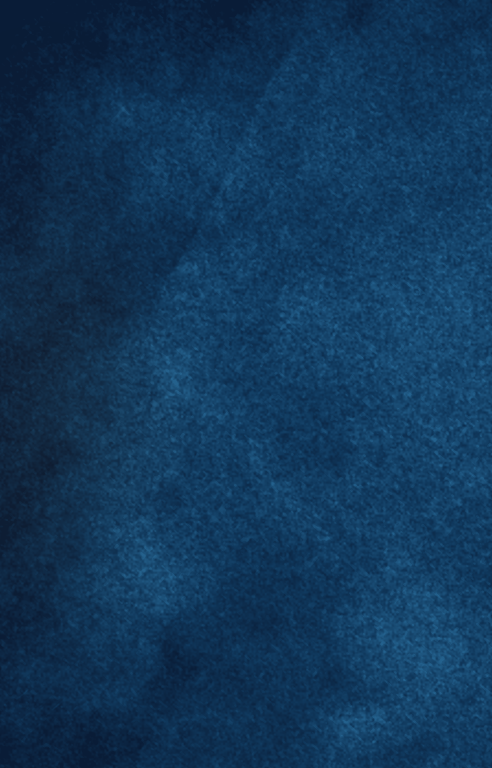
This texture is drawn by a Shadertoy shader. Its source:

```glsl
// Worn dark blue suede: cloudy light patches, fine nap, soft folds and faint scratches.

float hash(vec2 p) {
    vec3 q = fract(vec3(p.xyx) * 0.1031);
    q += dot(q, q.yzx + 33.33);
    return fract((q.x + q.y) * q.z);
}

float noise(vec2 p) {
    vec2 i = floor(p), f = fract(p);
    f = f * f * (3.0 - 2.0 * f);
    return mix(mix(hash(i), hash(i + vec2(1, 0)), f.x),
               mix(hash(i + vec2(0, 1)), hash(i + vec2(1, 1)), f.x), f.y);
}

float fbm(vec2 p) {
    float sum = 0.0, amp = 0.5;
    for (int i = 0; i < 5; i++) {
        sum += amp * noise(p);
        p = mat2(1.6, 1.2, -1.2, 1.6) * p + 17.3;
        amp *= 0.5;
    }
    return sum / 0.97;
}

// Soft elliptical patch
float glow(vec2 p, vec2 centre, vec2 radius) {
    vec2 d = (p - centre) / radius;
    return exp(-dot(d, d));
}

float segment(vec2 p, vec2 a, vec2 b) {
    vec2 ab = b - a;
    return length(p - a - ab * clamp(dot(p - a, ab) / dot(ab, ab), 0.0, 1.0));
}

// Darkening that fades away on one side of a fold
float fold(vec2 p, vec2 a, vec2 b, float width) {
    vec2 dir = normalize(b - a);
    float side = dot(p - a, vec2(-dir.y, dir.x));
    float along = dot(p - a, dir) / length(b - a);
    float ends = smoothstep(-0.1, 0.2, along) * smoothstep(1.1, 0.75, along);
    return ends * smoothstep(-0.004, 0.004, side) * exp(-max(side, 0.0) / width);
}

void mainImage(out vec4 fragColor, in vec2 fragCoord) {
    vec2 p = fragCoord / iResolution.y;
    p.x += 0.5 * (0.64 - iResolution.x / iResolution.y);

    // Clouds, stretched along the falling diagonal
    vec2 diag = mat2(0.77, 0.64, -0.64, 0.77) * p;
    vec2 warp = vec2(fbm(p * 7.0), fbm(p * 7.0 + 40.0)) - 0.5;
    float cloud = fbm(diag * vec2(10.0, 6.0) + warp * 1.5 + 5.0) - 0.5;
    float mottle = fbm(p * 32.0 + 60.0) - 0.5;
    vec2 q = p + warp * 0.07;

    // Broad light and shade
    float tone = 0.43 + 0.66 * cloud + 0.32 * mottle;
    tone += 0.32 * glow(q, vec2(0.62, 0.51), vec2(0.25, 0.32));
    tone += 0.22 * glow(q, vec2(0.42, 0.59), vec2(0.12, 0.08));
    tone += 0.34 * glow(q, vec2(0.23, 0.27), vec2(0.09, 0.07));
    tone += 0.36 * glow(q, vec2(0.49, 0.05), vec2(0.07, 0.04));
    tone += 0.24 * glow(q, vec2(0.59, 0.16), vec2(0.09, 0.08));
    tone += 0.16 * glow(q, vec2(0.18, 0.84), vec2(0.10, 0.07));
    tone += 0.14 * glow(q, vec2(0.40, 0.80), vec2(0.14, 0.10));
    tone += 0.24 * exp(-segment(q, vec2(0.19, 0.54), vec2(0.44, 0.29)) / 0.03);
    tone -= 0.16 * glow(q, vec2(0.33, 0.15), vec2(0.08, 0.10));
    tone -= 0.36 * smoothstep(0.20, 0.0, q.x);
    tone -= 0.24 * smoothstep(0.82, 1.02, q.y);
    tone -= 0.12 * smoothstep(0.12, 0.0, p.y) * smoothstep(0.4, 0.1, p.x);

    // Folds
    tone -= 0.20 * fold(p + warp * 0.02, vec2(0.19, 0.58), vec2(0.41, 1.0), 0.05);
    tone -= 0.12 * fold(p + warp * 0.02, vec2(0.33, 0.50), vec2(0.38, 0.66), 0.03);
    tone -= 0.09 * fold(p, vec2(0.12, 0.78), vec2(0.15, 1.05), 0.06);

    // Faint dark creases and light scratches
    for (int i = 0; i < 9; i++) {
        float k = float(i);
        vec2 a = vec2(hash(vec2(k, 3.1)) * 0.64, hash(vec2(k, 8.7)));
        float turn = -0.9 + 0.7 * hash(vec2(k, 5.3));
        vec2 b = a + (0.05 + 0.10 * hash(vec2(k, 1.9))) * vec2(cos(turn), sin(turn));
        float line = smoothstep(0.0025, 0.0, segment(p + warp * 0.02, a, b));
        tone -= 0.18 * line * noise(p * 60.0 + k);
        vec2 c = vec2(0.02 + 0.008 * k, 0.04 + 0.05 * hash(vec2(k, 6.1)));
        float scratch = smoothstep(0.002, 0.0, segment(p, c, c + vec2(0.016, 0.014)));
        tone += 0.16 * scratch * noise(p * 150.0);
    }

    // Nap: fine grains and small flecks, stronger where the surface is lighter
    vec2 bend = (vec2(noise(p * 90.0), noise(p * 90.0 + 30.0)) - 0.5) * 1.2;
    float nap = 0.8 * (noise(diag * vec2(200.0, 270.0) + bend) - 0.5);
    nap += 0.9 * (noise(p * 350.0 + 11.0) - 0.5);
    nap += 0.6 * (smoothstep(0.62, 0.92, noise(diag * vec2(190.0, 240.0) + 70.0)) - 0.14);
    float strength = 0.22 + 0.26 * smoothstep(0.25, 0.85, tone);
    tone += nap * strength;

    // Navy to steel blue
    tone = clamp(tone, 0.0, 1.25);
    vec3 colour = mix(vec3(0.035, 0.11, 0.215), vec3(0.06, 0.22, 0.363), min(tone * 2.0, 1.0));
    colour = mix(colour, vec3(0.112, 0.327, 0.49), max(tone * 2.0 - 1.0, 0.0));

    // Greyer wear along the left side
    float wear = glow(q, vec2(0.06, 0.50), vec2(0.13, 0.28));
    colour += wear * vec3(0.025, 0.005, -0.020);
    fragColor = vec4(colour, 1.0);
}
```
